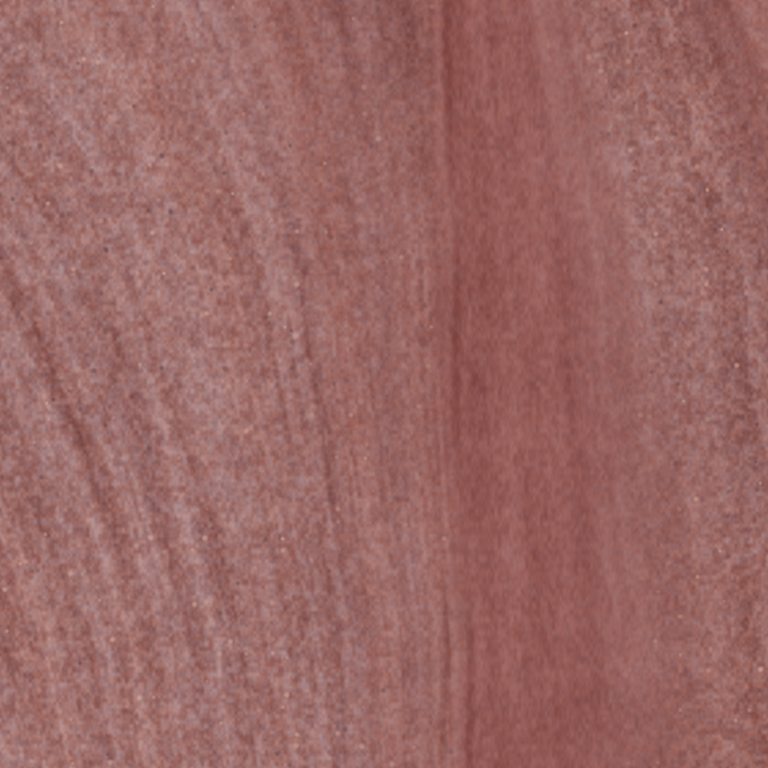
This texture is drawn by a Shadertoy shader. Its source:

```glsl
// Red sandstone slab: bedding layers fan out on both sides of a near-vertical seam.
// A bent layer coordinate drives long streaks and soft partings; fine value noise
// adds grain, and a jittered grid scatters pale and dark mineral specks.

const vec3 DARK_RED   = vec3(0.475, 0.275, 0.260);
const vec3 ROSE_BROWN = vec3(0.597, 0.402, 0.388);
const vec3 PALE_MAUVE = vec3(0.695, 0.535, 0.528);
const vec3 WARM_SHIFT = vec3(0.034, -0.008, -0.034);
const vec3 RED_SHIFT  = vec3(0.012, -0.012, -0.010);
const vec3 PALE_SPECK = vec3(0.82, 0.66, 0.60);
const vec3 DARK_SPECK = vec3(0.36, 0.26, 0.28);

const float SEAM_TOP     = 0.580;  // seam position at the top edge
const float SEAM_LEAN    = 0.036;  // drift of the seam toward the bottom
const float GRAIN_SCALE  = 175.0;  // grains across the canvas
const float GRAIN_GAIN   = 0.66;
const float STREAK_GAIN  = 0.30;
const float PARTING_GAIN = 0.20;
const float SPECK_CELLS  = 58.0;

// Integer hash to 0..1
float hash(vec2 cell, uint seed) {
    uvec2 q = uvec2(ivec2(cell));
    uint h = q.x * 1597334677u ^ q.y * 3812015801u ^ seed * 2798796415u;
    h = (h ^ (h >> 16)) * 2246822519u;
    h = (h ^ (h >> 13)) * 3266489917u;
    return float((h ^ (h >> 16)) >> 8) / 16777216.0;
}

// Smooth value noise centred on zero, range -0.5..0.5
float noise(vec2 p, uint seed) {
    vec2 i = floor(p), f = fract(p);
    f = f * f * (3.0 - 2.0 * f);
    float low  = mix(hash(i, seed), hash(i + vec2(1, 0), seed), f.x);
    float high = mix(hash(i + vec2(0, 1), seed), hash(i + vec2(1, 1), seed), f.x);
    return mix(low, high, f.y) - 0.5;
}

// Soft line of given half width around zero
float line(float x, float halfWidth) {
    return exp(-x * x / (halfWidth * halfWidth));
}

// Coordinate across the layers, constant along each curved bed
float layerCoord(float offset, float depth) {
    float leftFan  = 0.90 + 1.5 * depth - 0.35 * depth * depth;
    float rightFan = 0.95 + 1.1 * depth - 0.5 * depth * depth;
    return offset < 0.0 ? offset * leftFan : offset / rightFan;
}

// Dark partings: one wandering line per layer cell, broken along its length
float partings(float layer, float depth, float count, uint seed) {
    float x = layer * count + 0.5 * noise(vec2(layer * 4.0, depth * 2.5), seed);
    float id = floor(x);
    float centre = 0.35 + 0.3 * hash(vec2(id, 0), seed + 1u);
    float width = mix(0.10, 0.22, hash(vec2(id, 1), seed + 1u));
    float fade = smoothstep(-0.15, 0.4, noise(vec2(id * 7.0, depth * 3.5), seed + 2u));
    return fade * line(x - id - centre, width);
}

// Coverage of sparse specks, one candidate per grid cell
float specks(vec2 uv, float density, uint seed) {
    vec2 p = uv * SPECK_CELLS, cell = floor(p);
    vec2 centre = 0.3 + 0.4 * vec2(hash(cell, seed), hash(cell, seed + 1u));
    float radius = mix(0.14, 0.24, hash(cell, seed + 2u));
    float present = step(hash(cell, seed + 3u), density);
    float strength = mix(0.3, 0.9, hash(cell, seed + 4u));
    return present * strength * (1.0 - smoothstep(0.2 * radius, 1.4 * radius, length(fract(p) - centre)));
}

// Three octaves of grain
float grainNoise(vec2 p, uint seed) {
    return 0.65 * noise(p, seed) + 0.42 * noise(p * 1.6 + 9.0, seed + 1u)
         + 0.36 * noise(p * 0.5, seed + 2u);
}

void mainImage(out vec4 fragColor, in vec2 fragCoord) {
    vec2 uv = fragCoord / iResolution.xy;
    float depth = 1.0 - uv.y;

    // Bent layers
    float wobble = 0.008 * noise(vec2(3.0, depth * 6.0), 1u);
    float offset = uv.x - SEAM_TOP - SEAM_LEAN * depth + wobble;
    float layer = layerCoord(offset, depth);

    // Broad zones: coarse pale left, fine red middle, coarse strip, red right edge
    float leftZone = 1.0 - smoothstep(-0.045, 0.02, offset);
    float farLeft = 1.0 - smoothstep(-0.50, -0.08, layer);
    float strip = smoothstep(0.09, 0.24, layer + 0.04 * noise(vec2(layer * 30.0, depth * 3.0), 2u));
    float rightEdge = smoothstep(0.30, 0.37, layer);
    float coarse = max(leftZone * mix(0.65, 1.0, farLeft), strip * (1.0 - 0.4 * rightEdge));
    float tone = 0.36 + leftZone * mix(0.18, 0.31, farLeft) + 0.22 * strip - 0.20 * rightEdge;

    // Long streaks along the layers and soft mottling
    float streak = 0.8 * noise(vec2(layer * 19.0, depth * 1.5), 3u)
                 + 0.8 * noise(vec2(layer * 47.0, depth * 2.5), 4u)
                 + 0.6 * noise(vec2(layer * 105.0, depth * 6.0), 5u);
    float mottle = noise(uv * vec2(7.0, 4.0), 6u) + 0.8 * noise(uv * vec2(21.0, 14.0), 7u);
    tone += STREAK_GAIN * mix(0.75, 1.0, leftZone) * streak + 0.13 * mottle;

    // Partings, strongest near the seam, and the seam itself
    float lines = partings(layer, depth, 13.0, 40u) + 0.7 * partings(layer + 0.31, depth, 25.0, 50u);
    tone -= PARTING_GAIN * mix(0.6, mix(1.1, 0.65, farLeft), leftZone) * lines;
    float seamFade = 0.75 + 0.9 * noise(vec2(1.0, depth * 7.0), 10u);
    tone -= seamFade * (0.30 * line(offset, 0.006) + 0.22 * line(offset + 0.020 + 0.015 * depth, 0.005));
    tone += 0.08 * line(offset + 0.010, 0.005);
    float edgeFade = 0.7 + 0.8 * noise(vec2(5.0, depth * 6.0), 18u);
    tone -= edgeFade * (0.16 * line(layer - 0.168, 0.016) + 0.18 * line(layer - 0.345, 0.012));

    // Round grain in coarse stone, slightly drawn grain in fine stone
    vec2 grainUv = uv * GRAIN_SCALE;
    float roundGrain = grainNoise(grainUv * vec2(1.0, 0.85), 11u);
    float drawnGrain = grainNoise(grainUv * vec2(1.15, 0.65), 24u);
    tone += GRAIN_GAIN * mix(0.55 * drawnGrain, roundGrain, coarse);

    // Tone to colour, with warm and cool grains and redder fine stone
    tone = clamp(tone, 0.0, 1.1);
    vec3 color = mix(DARK_RED, ROSE_BROWN, min(tone * 2.0, 1.0));
    color = mix(color, PALE_MAUVE, max(tone * 2.0 - 1.0, 0.0));
    float warmth = noise(grainUv * 0.75 + 31.0, 14u) + 0.5 * noise(vec2(layer * 14.0, depth * 2.0), 15u);
    color += WARM_SHIFT * warmth * mix(0.5, 1.0, coarse);
    color += RED_SHIFT * (1.0 - coarse);

    // Mineral specks
    color = mix(color, DARK_SPECK, 0.65 * coarse * specks(uv + 0.37, 0.045, 60u));
    color = mix(color, PALE_SPECK, 0.80 * coarse * specks(uv, 0.055, 70u));

    fragColor = vec4(clamp(color, 0.0, 1.0), 1.0);
}
```
